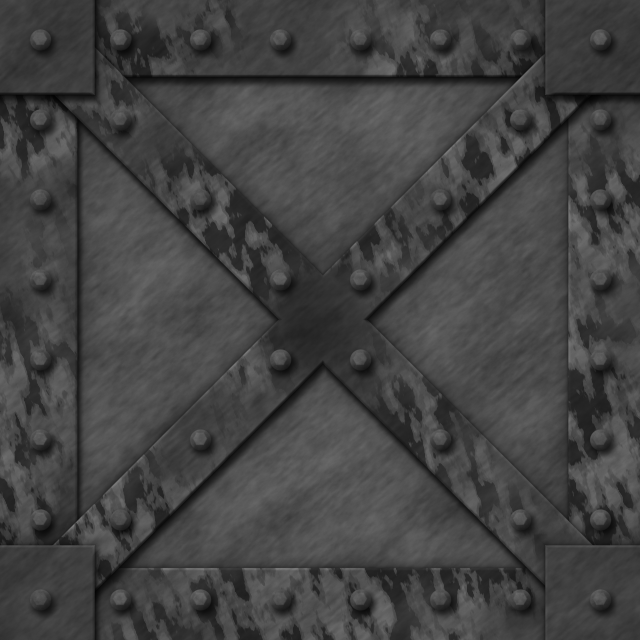
Give the GLSL for this texture, as a Shadertoy shader.

```glsl
const vec2 CENTER = vec2(0.5045, 0.499);
const vec2 SHADOW_OFFSET = vec2(0.004, -0.010);
const float RIVET_CELLS = 8.0;

float hash(vec2 p) {
    vec3 q = fract(vec3(p.xyx) * 0.1031);
    q += dot(q, q.yzx + 33.33);
    return fract((q.x + q.y) * q.z);
}

float noise(vec2 p) {
    vec2 i = floor(p), f = fract(p);
    f = f * f * (3.0 - 2.0 * f);
    float low = mix(hash(i), hash(i + vec2(1, 0)), f.x);
    float high = mix(hash(i + vec2(0, 1)), hash(i + vec2(1, 1)), f.x);
    return mix(low, high, f.y);
}

float fbm(vec2 p) {
    float sum = 0.0, amplitude = 0.53;
    for (int i = 0; i < 4; i++) {
        sum += amplitude * noise(p);
        p = mat2(0.96, 0.28, -0.28, 0.96) * p * 2.07 + 17.3;
        amplitude *= 0.5;
    }
    return sum;
}

// Signed distances, negative on the metal
float frameDistance(vec2 p) {
    vec2 q = abs(p - vec2(0.5045, 0.496));
    return 0.3835 - max(q.x, q.y);
}

float braceDistance(vec2 p) {
    vec2 q = p - vec2(0.5045, 0.501);
    return min(abs(q.x + q.y), abs(q.x - q.y)) * 0.7071 - 0.0488;
}

float plateDistance(vec2 p) {
    vec2 q = abs(p - 0.5);
    return 0.352 - min(q.x, q.y);
}

// Brushed base metal with diagonal strokes
float brushedMetal(vec2 p, float tone, float seed) {
    vec2 along = vec2(dot(p, vec2(0.77, 0.64)), dot(p, vec2(-0.64, 0.77))) + seed;
    float clouds = fbm(along * vec2(9.0, 15.0)) - 0.5;
    float strokes = noise(along * vec2(32.0, 210.0)) - 0.5;
    float grain = fbm(along * vec2(70.0, 130.0)) - 0.5;
    return tone * (1.0 + 0.55 * clouds + 0.12 * strokes + 0.28 * grain);
}

// Beams gain chipped dark patches and pale scratches
float wornMetal(vec2 p, float tone, float seed) {
    float wear = smoothstep(0.30, 0.62, fbm(p * 6.0 + seed));
    wear *= smoothstep(0.05, 0.14, length(p - CENTER));
    vec2 q = vec2(p.x + 0.25 * p.y, p.y) + seed;
    float chips = fbm(q * vec2(58.0, 27.0));
    float dark = smoothstep(0.51, 0.60, chips);
    float pale = smoothstep(0.48, 0.36, chips);
    float metal = brushedMetal(p, tone, seed);
    return metal * (1.0 + wear * (0.30 * pale + 0.10 - 0.52 * dark));
}

// Lays a plate over a surface with cast shadow, crease and lit rim
float layer(float below, float above, float d, float shiftedD, float pixel) {
    float facing = clamp((d - shiftedD) / length(SHADOW_OFFSET), -1.0, 1.0);
    float outside = max(d, 0.0);
    below *= 1.0 - 0.50 * smoothstep(0.008, -0.006, shiftedD);
    below *= 1.0 - 0.25 * exp(-outside / 0.018);
    below *= 1.0 - (0.30 + 0.45 * max(facing, 0.0)) * exp(-outside / 0.003);
    float rim = smoothstep(-0.005, -0.001, d);
    above *= 1.0 + rim * (facing < 0.0 ? -0.30 * facing : -0.65 * facing);
    return mix(below, above, smoothstep(pixel, -pixel, d));
}

// Rivets follow the border and both diagonals of a square grid
float addRivets(float base, vec2 p, float pixel) {
    vec2 cell = floor(p * RIVET_CELLS);
    vec2 q = (fract(p * RIVET_CELLS) - 0.5) / RIVET_CELLS - vec2(0.001, 0.0);
    vec2 ring = abs(cell - 3.5);
    bool present = max(ring.x, ring.y) > 3.0 || abs(ring.x - ring.y) < 0.5;
    if (!present) return base;

    float shadow = smoothstep(0.027, 0.007, length(q - vec2(0.005, -0.007)));
    base *= 1.0 - 0.72 * shadow;
    float r = length(q);
    float light = dot(q, vec2(-0.5, 0.86)) / 0.0165;
    float side = 0.23 + 0.13 * light;
    vec2 h = abs(q - vec2(-0.001, 0.002));
    float hexagon = max(dot(h, vec2(0.866, 0.5)), h.y) - 0.0095;
    float cap = 0.32 + 0.07 * light + 0.05 * (hash(cell) - 0.5);
    float head = mix(side, cap, smoothstep(0.0015, -0.0015, hexagon));
    head *= 0.82 + 0.36 * fbm(p * 150.0);
    return mix(base, head, smoothstep(0.0165 + pixel, 0.0165 - pixel, r));
}

void mainImage(out vec4 fragColor, in vec2 fragCoord) {
    vec2 p = fragCoord / iResolution.xy;
    vec2 lit = p - SHADOW_OFFSET;
    float pixel = 0.75 / iResolution.y;

    // Stacked sheets, from recessed panel to corner plates
    float tone = brushedMetal(p, 0.325, 2.0);
    float frame = wornMetal(p, 0.255, 5.0);
    tone = layer(tone, frame, frameDistance(p), frameDistance(lit), pixel);

    float crossTone = mix(0.185, 0.26, smoothstep(0.04, 0.16, length(p - CENTER)));
    float brace = wornMetal(p, crossTone, 11.0);
    tone = layer(tone, brace, braceDistance(p), braceDistance(lit), pixel);

    float plate = brushedMetal(p, 0.235, 19.0);
    tone = layer(tone, plate, plateDistance(p), plateDistance(lit), pixel);

    tone = addRivets(tone, p, pixel);
    fragColor = vec4(vec3(clamp(tone, 0.0, 1.0)), 1.0);
}
```
